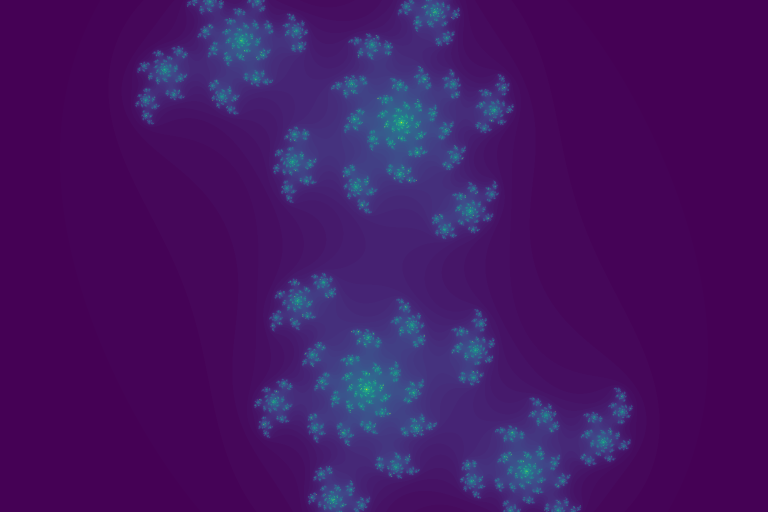
Give the GLSL for this background, as a Shadertoy shader.

```glsl
// Polynomial ramp: violet, blue, teal, green, yellow
vec3 ramp(float t) {
    return vec3(0.272, 0.005, 0.332)
        + t * (vec3(0.105, 1.405, 1.385)
        + t * (vec3(-0.331, 0.215, 0.095)
        + t * (vec3(-4.634, -5.799, -19.332)
        + t * (vec3(6.228, 14.180, 56.691)
        + t * (vec3(4.776, -13.745, -65.353)
        + t * vec3(-5.435, 4.646, 26.312))))));
}

// Number of steps before z -> z^2 + c leaves the disc of radius 2
float escapeCount(vec2 z) {
    const vec2 c = vec2(0.356, 0.463);
    float count = 0.0;
    for (int i = 0; i < 100; i++) {
        if (dot(z, z) > 4.0) break;
        z = vec2(z.x * z.x - z.y * z.y, 2.0 * z.x * z.y) + c;
        count += 1.0;
    }
    return count;
}

void mainImage(out vec4 fragColor, in vec2 fragCoord) {
    vec3 color = vec3(0.0);

    // Average a 2 x 2 grid of samples to soften the dust
    for (int j = 0; j < 2; j++)
    for (int i = 0; i < 2; i++) {
        vec2 offset = (vec2(i, j) - 0.5) * 0.5;
        vec2 z = (fragCoord + offset - 0.5 * iResolution.xy) / iResolution.y * 2.07;
        float heat = clamp((escapeCount(z) - 1.5) / 95.0, 0.0, 1.0);
        color += 0.25 * ramp(heat);
    }

    fragColor = vec4(clamp(color, 0.0, 1.0), 1.0);
}
```
